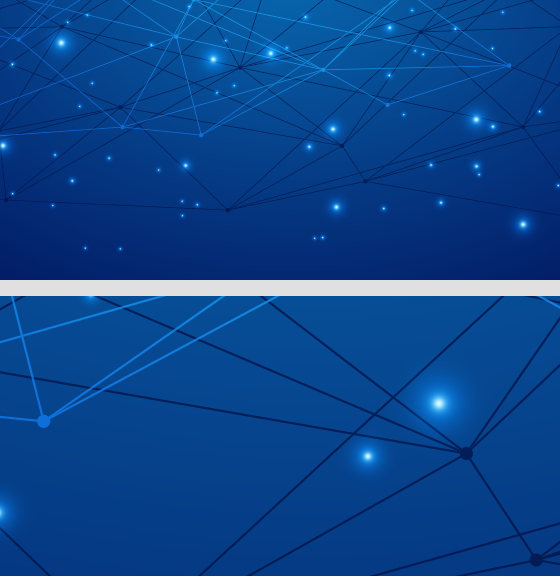
Top: the whole. Bottom: its middle third, enlarged.
Write a Shadertoy shader that draws this background.

```glsl
// Dark and bright triangulated networks with glowing sparks over a deep blue radial gradient.

vec2 hash2(vec2 p) {
    vec3 q = fract(p.xyx * vec3(0.1031, 0.1030, 0.0973));
    q += dot(q, q.yzx + 33.33);
    return fract((q.xx + q.yz) * q.zy);
}

float segmentDistance(vec2 p, vec2 a, vec2 b) {
    vec2 ab = b - a;
    return length(p - a - ab * clamp(dot(p - a, ab) / dot(ab, ab), 0.0, 1.0));
}

// Antialiased coverage of a shape with the given half width
float cover(float dist, float halfWidth) {
    return clamp((halfWidth - dist) * iResolution.y + 0.5, 0.0, 1.0);
}

// Jittered, row-staggered grid point
vec2 node(vec2 cell, vec2 origin, vec2 pitch, float seed) {
    vec2 jitter = 0.6 * (hash2(cell + seed) - 0.5);
    jitter.x += 0.5 * mod(cell.y, 2.0);
    return origin + pitch * (cell + jitter);
}

// Coverage of thin links and round nodes
float network(vec2 p, vec2 origin, vec2 pitch, vec2 size, float seed) {
    float ink = 0.0;
    for (float row = 0.0; row < size.y; row++) {
        for (float column = 0.0; column < size.x; column++) {
            vec2 cell = vec2(column, row);
            vec2 a = node(cell, origin, pitch, seed);
            ink = max(ink, cover(length(p - a), 0.0078));
            for (float k = 0.0; k < 5.0; k++) {
                // Right neighbour, three upper neighbours, one long link
                vec2 link = k < 1.0 ? vec2(1, 0) : k < 4.0 ? vec2(k - 2.0, 1) : vec2(1, 2);
                vec2 target = cell + link;
                bool skipped = hash2(cell * 3.0 + k + seed).x < 0.12;
                if (target.x >= size.x || skipped) continue;
                vec2 b = node(target, origin, pitch, seed);
                ink = max(ink, cover(segmentDistance(p, a, b), 0.0013));
            }
        }
    }
    return ink;
}

// Spark with a white heart, cyan core and wide blue halo
vec3 addSpark(vec3 color, float dist, float radius) {
    float q = dist * dist / (radius * radius);
    color += vec3(0.0, 0.19, 0.30) * exp(-0.3 * q);
    color = mix(color, vec3(0.25, 0.76, 1.0), 0.9 * exp(-2.0 * q));
    return mix(color, vec3(0.93, 1.0, 1.0), 0.9 * exp(-7.0 * q));
}

void mainImage(out vec4 fragColor, in vec2 fragCoord) {
    vec2 p = fragCoord / iResolution.y;
    float aspect = iResolution.x / iResolution.y;

    // Light falling from above the top centre
    float fall = length((p - vec2(0.52 * aspect, 1.1)) * vec2(0.7, 1.0));
    vec3 color = mix(vec3(0.03, 0.41, 0.69), vec3(0.02, 0.215, 0.505), min(fall / 0.82, 1.0));
    color = mix(color, vec3(0.01, 0.11, 0.40), clamp((fall - 0.82) / 0.5, 0.0, 1.0));

    // Navy network across the full width
    float darkInk = network(p, vec2(-0.45, 0.29), vec2(0.62, 0.27), vec2(6, 4), 11.0);
    color = mix(color, vec3(0.01, 0.08, 0.29), 0.8 * darkInk);

    // Bright network in the upper part, cyan near the light
    float brightInk = network(p, vec2(-0.25, 0.56), vec2(0.55, 0.25), vec2(4, 3), 47.0);
    vec3 brightColor = mix(vec3(0.10, 0.66, 0.96), vec3(0.06, 0.43, 0.91), smoothstep(0.2, 0.8, fall));
    color = mix(color, brightColor, 0.8 * brightInk);

    // Evenly scattered sparks, mostly tiny, thinning towards the bottom
    for (float i = 1.0; i <= 52.0; i++) {
        vec2 random = hash2(vec2(i, 7.0));
        vec2 spot = fract(i * vec2(0.7549, 0.5698) + 0.2 * hash2(vec2(i, 23.0)));
        spot = vec2(spot.x * aspect, 1.0 - 0.9 * pow(spot.y, 1.2));
        float radius = mix(0.0045, 0.023, pow(random.x, 5.0));
        color = addSpark(color, length(p - spot), radius);
    }

    fragColor = vec4(min(color, 1.0), 1.0);
}
```
